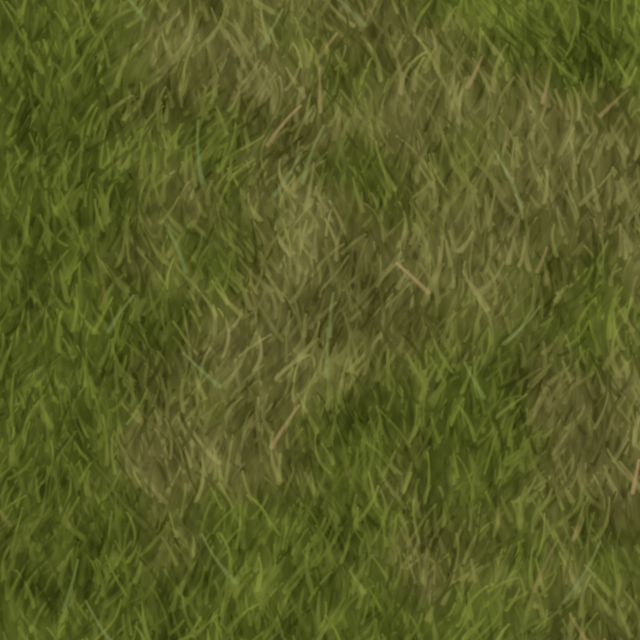
This texture is drawn by a Shadertoy shader. Its source:

```glsl
// A soft, sunlit meadow of short green grass with dry patches and a few pale straws.

const vec3 GREEN_SHADE = vec3(0.18, 0.21, 0.05);
const vec3 GREEN_LIGHT = vec3(0.48, 0.525, 0.21);
const vec3 DRY_SHADE = vec3(0.24, 0.235, 0.09);
const vec3 DRY_LIGHT = vec3(0.58, 0.56, 0.34);
const vec3 STRAW = vec3(0.64, 0.55, 0.37);
const vec3 PALE_BLADE = vec3(0.51, 0.58, 0.36);
const float SOFTNESS = 0.0028;
const int GRASS_LAYERS = 8;

float hash(vec2 p) {
    return fract(sin(dot(p, vec2(127.1, 311.7))) * 43758.5453);
}

vec2 hash2(vec2 p) {
    return vec2(hash(p), hash(p + vec2(37.3, 91.7)));
}

float noise(vec2 p) {
    vec2 i = floor(p);
    vec2 f = fract(p);
    f = f * f * (3.0 - 2.0 * f);
    float low = mix(hash(i), hash(i + vec2(1.0, 0.0)), f.x);
    float high = mix(hash(i + vec2(0.0, 1.0)), hash(i + vec2(1.0, 1.0)), f.x);
    return mix(low, high, f.y);
}

float fbm(vec2 p) {
    float sum = 0.0;
    float weight = 0.533;
    for (int i = 0; i < 4; i++) {
        sum += weight * noise(p);
        p = mat2(1.6, 1.2, -1.2, 1.6) * p + 7.3;
        weight *= 0.5;
    }
    return sum;
}

// Coverage of one tapered, slightly bent blade centred on the origin.
float blade(vec2 p, float angle, float halfLength, float width, float bend) {
    vec2 axis = vec2(sin(angle), cos(angle));
    float along = dot(p, axis);
    float across = dot(p, vec2(axis.y, -axis.x)) + bend * along * along;
    float taper = width * (1.0 - 0.6 * smoothstep(-halfLength, halfLength, along));
    float d = length(vec2(across, max(abs(along) - halfLength, 0.0)));
    return 1.0 - smoothstep(max(taper - SOFTNESS, 0.0), taper + SOFTNESS, d);
}

// Paints one blade per cell over the state: x is tone, y is dryness.
vec2 grassLayer(vec2 uv, vec2 state, vec2 ground, float cells, float lean, float seed) {
    vec2 home = floor(uv * cells);
    for (int y = -1; y <= 1; y++) {
        for (int x = -1; x <= 1; x++) {
            vec2 cell = home + vec2(x, y);
            vec2 place = hash2(cell + seed);
            vec2 form = hash2(cell + seed + 17.9);
            vec2 tint = hash2(cell + seed + 53.1);
            float angle = lean + (form.x - 0.5) * 1.5;
            float halfLength = mix(0.35, 0.9, form.y) / cells;
            float width = mix(0.0018, 0.0045, tint.y);
            float cover = blade(uv - (cell + place) / cells, angle, halfLength, width, (place.x - 0.5) * 14.0);
            vec2 paint = ground + (tint - 0.5) * vec2(0.85, 0.5);
            state = mix(state, paint, cover * 0.7);
        }
    }
    return state;
}

// Lays long, sparse stalks on top of the grass.
vec3 stalkLayer(vec2 uv, vec3 color, vec3 stalkColor, float cells, float share, float strength, float seed) {
    vec2 home = floor(uv * cells);
    for (int y = -1; y <= 1; y++) {
        for (int x = -1; x <= 1; x++) {
            vec2 cell = home + vec2(x, y);
            vec2 place = hash2(cell + seed);
            vec2 form = hash2(cell + seed + 29.7);
            float present = step(hash(cell + seed + 71.3), share);
            float halfLength = mix(0.2, 0.45, form.y) / cells;
            float cover = blade(uv - (cell + place) / cells, (form.x - 0.5) * 1.7, halfLength, 0.0035, place.y * 4.0 - 2.0);
            color = mix(color, stalkColor, present * cover * strength);
        }
    }
    return color;
}

void mainImage(out vec4 fragColor, in vec2 fragCoord) {
    vec2 uv = fragCoord / iResolution.xy;

    // Broad patches of light, shade and dryness
    float dryness = smoothstep(0.36, 0.74, fbm(uv * 4.5 + 3.7) + 0.08 * (0.5 - uv.y));
    float clumps = fbm(uv * vec2(15.0, 12.0) + 21.0) - 0.5;
    float lean = (noise(uv * 5.0 + 9.0) - 0.5) * 0.8 + 0.1;
    vec2 ground = vec2(0.49 + 0.6 * clumps + 0.06 * (uv.y - 0.5), dryness);

    // Overlapping blades, from shaded roots to lit tips
    vec2 state = ground - vec2(0.14, 0.0);
    for (int i = 0; i < GRASS_LAYERS; i++) {
        float height = float(i) / float(GRASS_LAYERS - 1);
        vec2 lit = ground + vec2(0.16 * (height - 0.5), 0.0);
        state = grassLayer(uv, state, lit, mix(30.0, 22.0, height), lean, float(i) * 13.7 + 2.0);
    }

    // Fine upright mottling
    vec2 sheared = vec2(uv.x - lean * 0.1 * uv.y, uv.y);
    state.x += 0.24 * (noise(sheared * vec2(120.0, 55.0)) - 0.5);
    state = clamp(state, 0.0, 1.0);

    vec3 green = mix(GREEN_SHADE, GREEN_LIGHT, state.x);
    vec3 dry = mix(DRY_SHADE, DRY_LIGHT, state.x);
    vec3 color = mix(green, dry, state.y);

    // Scattered straws and pale stalks
    color = stalkLayer(uv, color, PALE_BLADE, 8.0, 0.25, 0.5, 5.0);
    color = stalkLayer(uv, color, STRAW, 10.0, 0.3, mix(0.15, 0.8, dryness), 88.0);

    fragColor = vec4(color, 1.0);
}
```
